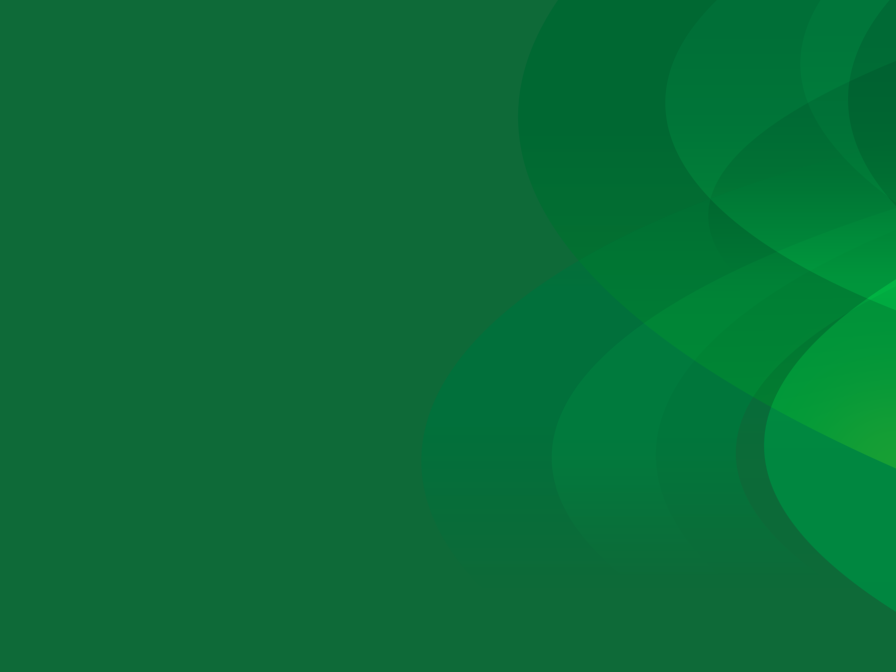
This background is drawn by a WebGL 1 fragment shader. Its source:

```glsl
precision highp float;
// Deep green backdrop with translucent, nested curved sheets at the right.
// Each sheet is the left end of a conic, filled with an additive tint
// that fades vertically; overlapping tints build the brighter bands.
uniform vec2 u_resolution;

#define BASE_GREEN vec3(0.054, 0.414, 0.220)
#define SHADE_TINT vec3(-0.055, -0.008, -0.024)
#define BRIGHT_TINT vec3(-0.020, 0.075, -0.030)
#define VEIL_TINT vec3(-0.052, 0.026, 0.010)
#define LEAF_TINT vec3(-0.004, 0.040, 0.010)
#define PETAL_TINT vec3(-0.055, 0.112, 0.030)
#define GLOW_TINT vec3(0.090, 0.018, -0.015)
#define EDGE_SOFTNESS 0.8

// Coverage of a conic opening to the right from its apex.
// width sets the curvature at the apex, closing bends it into an ellipse.
float sheet(vec2 p, vec2 apex, float width, float closing) {
  vec2 d = p - apex;
  float field = width * d.x - closing * d.x * d.x - d.y * d.y;
  vec2 slope = vec2(width - 2.0 * closing * d.x, -2.0 * d.y);
  float distanceInside = field / max(length(slope), 0.001);
  float soft = EDGE_SOFTNESS / u_resolution.y;
  return smoothstep(-soft, soft, distanceInside);
}

// Linear ramp from 0 at height a to 1 at height b, in either direction.
float ramp(float a, float b, float y) {
  return clamp((y - a) / (b - a), 0.0, 1.0);
}

void main() {
  // Heights run from 0 to 1; x is anchored to the right edge at 4/3.
  vec2 p = gl_FragCoord.xy / u_resolution.y;
  p.x += 4.0 / 3.0 - u_resolution.x / u_resolution.y;
  vec3 color = BASE_GREEN;

  // Lower fan: broad veil, leaf, faint inner fold, dark ring, bright petal
  float upperFade = ramp(0.80, 0.56, p.y);
  float lowerFade = ramp(0.12, 0.38, p.y);
  float leafFade = ramp(0.14, 0.32, p.y);
  float veil = sheet(p, vec2(0.627, 0.314), 0.41, 0.13);
  float leaf = sheet(p, vec2(0.821, 0.319), 0.30, 0.06);
  float fold = sheet(p, vec2(0.976, 0.323), 0.35, 0.10);
  float ring = sheet(p, vec2(1.095, 0.326), 0.27, 0.05);
  float petal = sheet(p, vec2(1.137, 0.337), 0.312, 0.0);
  color += VEIL_TINT * veil * upperFade * lowerFade;
  color += LEAF_TINT * leaf * upperFade * leafFade;
  color -= vec3(0.0, 0.016, 0.008) * fold * upperFade * leafFade;
  color += vec3(0.035, -0.040, -0.010) * ring * leafFade * ramp(0.64, 0.54, p.y);
  color += PETAL_TINT * petal;

  // Upper fan: wide sheet that turns from shade to light downward
  float wide = sheet(p, vec2(0.771, 0.826), 0.512, 0.045);
  color += mix(SHADE_TINT, BRIGHT_TINT, ramp(0.82, 0.32, p.y)) * wide;

  // Inner sheets and their darker folds
  float inner = sheet(p, vec2(0.990, 0.847), 0.312, 0.10);
  float crest = sheet(p, vec2(1.191, 0.905), 0.30, 0.0);
  float core = sheet(p, vec2(1.262, 0.852), 0.36, 0.10);
  float shadow = sheet(p, vec2(1.054, 0.679), 0.19, 0.0);
  color += mix(vec3(0.0, 0.030, 0.020), vec3(0.0, 0.090, 0.026),
               ramp(0.95, 0.60, p.y)) * inner;
  color += vec3(0.0, 0.028, 0.012) * crest;
  color -= vec3(0.0, 0.050, 0.022) * core;
  color -= vec3(0.0, 0.040, 0.016) * shadow * ramp(0.59, 0.74, p.y);

  // Warm glow where the wide sheet leaves the right edge
  color = max(color, 0.0);
  vec2 toGlow = p - vec2(1.333, 0.31);
  color += GLOW_TINT * wide * exp(-dot(toGlow, toGlow) * 70.0);

  gl_FragColor = vec4(clamp(color, 0.0, 1.0), 1.0);
}
```
